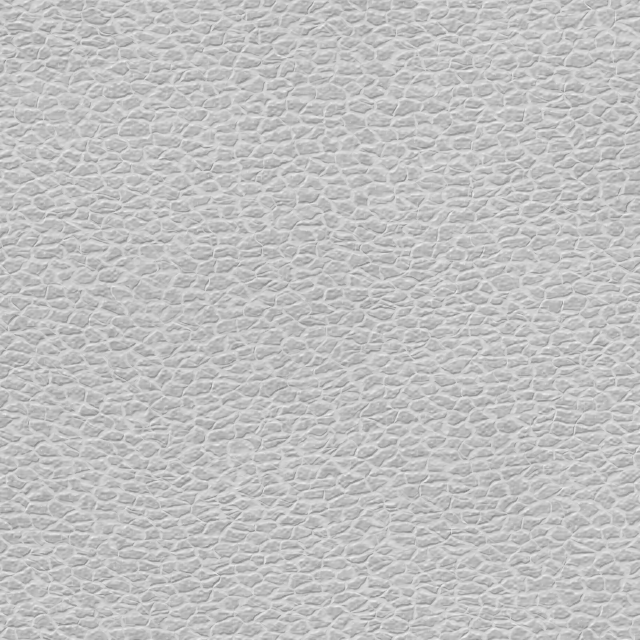
Give the GLSL for this texture, as a Shadertoy shader.

```glsl
// Pale grey grained leather: flat, wide pebbles parted by light creases.
// Staggered, warped Voronoi cells form a height field with fine grain,
// which is lit from above so that lower pebble edges fall into shadow.

const vec2 PEBBLES = vec2(29.0, 51.0);   // pebbles across and up the canvas
const vec2 GRAINS = vec2(200.0, 250.0);  // fine grains across and up
const vec2 LIGHT_STEP = vec2(-0.0007, 0.0018);
const float CREASE_TONE = 0.812;
const float PEBBLE_DEPTH = 0.11;

float hash(vec2 p) {
    return fract(sin(dot(p, vec2(127.1, 311.7))) * 43758.5453);
}

vec2 hash2(vec2 p) {
    return vec2(hash(p), hash(p + 57.3));
}

float noise(vec2 p) {
    vec2 cell = floor(p), f = fract(p);
    f = f * f * (3.0 - 2.0 * f);
    float low = mix(hash(cell), hash(cell + vec2(1, 0)), f.x);
    float high = mix(hash(cell + vec2(0, 1)), hash(cell + vec2(1, 1)), f.x);
    return mix(low, high, f.y);
}

// Offset from p to the seed of a neighbouring cell, odd rows shifted by half
vec2 seedOffset(vec2 p, vec2 neighbour, float jitter) {
    float row = floor(p.y) + neighbour.y;
    float shift = 0.5 * mod(row, 2.0);
    vec2 cell = vec2(floor(p.x - shift) + neighbour.x, row);
    vec2 seed = cell + 0.5 + jitter * (hash2(cell) - 0.5);
    return seed + vec2(shift, 0.0) - p;
}

// Distance to the nearest cell border; upright borders count as narrower
float borderDistance(vec2 p, float jitter, float uprightWidth) {
    vec2 nearest = vec2(9.0);
    for (int j = -1; j <= 1; j++)
    for (int i = -1; i <= 1; i++) {
        vec2 seed = seedOffset(p, vec2(i, j), jitter);
        if (dot(seed, seed) < dot(nearest, nearest)) nearest = seed;
    }
    float border = 9.0;
    for (int j = -1; j <= 1; j++)
    for (int i = -1; i <= 1; i++) {
        vec2 seed = seedOffset(p, vec2(i, j), jitter);
        vec2 across = seed - nearest;
        if (dot(across, across) > 0.0001) {
            vec2 normal = normalize(across);
            float d = dot(0.5 * (seed + nearest), normal);
            border = min(border, d / mix(uprightWidth, 1.0, abs(normal.y)));
        }
    }
    return border;
}

// Bends the rows gently and roughens the pebble outlines
vec2 warp(vec2 uv) {
    float bend = 0.045 * noise(uv * 3.1 + 4.0) + 0.016 * noise(uv * 8.0);
    vec2 ripple = vec2(noise(uv * 62.0), noise(uv * 62.0 + 31.0)) - 0.5;
    return uv + vec2(0.0, bend - 0.07 * uv.x) + ripple * vec2(0.014, 0.007);
}

// Pebble height, 0 in the creases and 1 on top
float pebbleHeight(vec2 uv) {
    vec2 p = warp(uv) * PEBBLES;
    float rough = 0.22 * (noise(uv * 140.0) - 0.5);
    float pebble = smoothstep(-0.02, 0.30, borderDistance(p, 0.75, 0.4) + rough);
    // Thin wrinkles cut some of the pebbles into wedges
    vec2 slanted = vec2(p.x + 0.45 * p.y, p.y - 0.3 * p.x) * 0.8 + 17.0;
    float wrinkle = 1.0 - smoothstep(0.0, 0.13, borderDistance(slanted, 0.9, 0.8));
    float worn = mix(0.65, 1.0, noise(uv * 48.0 + 5.0));
    return pebble * worn * (1.0 - 0.6 * wrinkle * noise(uv * 24.0));
}

float grainHeight(vec2 uv) {
    return 0.65 * noise(uv * GRAINS) + 0.35 * noise(uv * GRAINS * 0.53 + 9.0);
}

void mainImage(out vec4 fragColor, in vec2 fragCoord) {
    vec2 uv = fragCoord / iResolution.y;

    // Height here and one step towards the light
    float pebble = pebbleHeight(uv);
    float grain = grainHeight(uv);
    float pebbleSlope = pebble - pebbleHeight(uv + LIGHT_STEP);
    float grainSlope = grain - grainHeight(uv + LIGHT_STEP);

    // Grey pebbles, light creases, grain mostly on the pebbles
    float grainShare = mix(0.4, 1.0, pebble);
    float tone = CREASE_TONE - PEBBLE_DEPTH * pebble;
    tone += 0.23 * clamp(pebbleSlope, -0.6, 0.5);
    tone += grainShare * (0.24 * grainSlope + 0.08 * (grain - 0.5));

    // Thin shadow under the lower edge of each pebble
    tone -= 0.07 * smoothstep(0.15, 0.42, -pebbleSlope);

    // Small glints and broad uneven shading
    float glint = smoothstep(0.78, 0.97, noise(uv * 230.0 + 73.0));
    tone += 0.07 * glint * pebble;
    tone += 0.025 * (noise(uv * 4.0 + 12.0) - 0.5);

    fragColor = vec4(vec3(clamp(tone, 0.0, 1.0)), 1.0);
}
```
